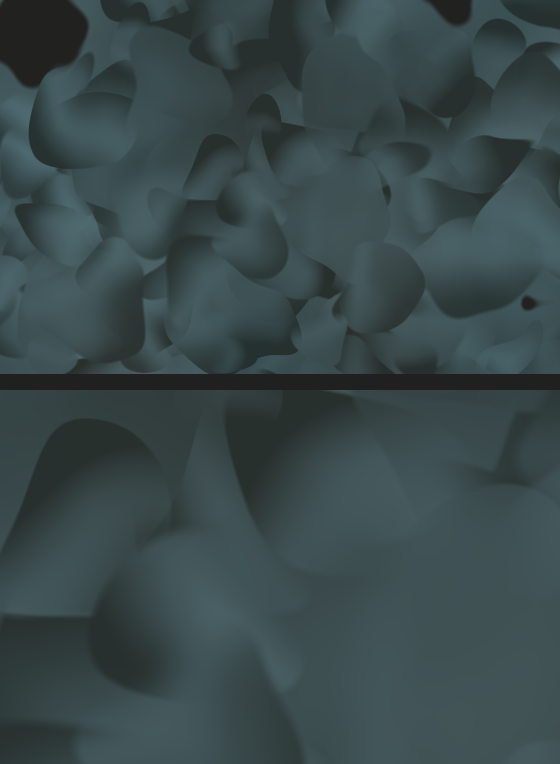
Top: the whole. Bottom: its middle third, enlarged.
Write a Shadertoy shader that draws this texture.

```glsl
// Soft overlapping teal petals with dim glowing bases and dark gaps at the border.

float hash(vec2 p) {
    vec3 q = fract(p.xyx * 0.1031);
    q += dot(q, q.yzx + 33.33);
    return fract((q.x + q.y) * q.z);
}

float noise(vec2 p) {
    vec2 i = floor(p), f = fract(p);
    f = f * f * (3.0 - 2.0 * f);
    return mix(mix(hash(i), hash(i + vec2(1, 0)), f.x),
               mix(hash(i + vec2(0, 1)), hash(i + vec2(1, 1)), f.x), f.y);
}

// Distance to the dark gaps between the outer petals
float gapDistance(vec2 p) {
    float d = length(p - vec2(0.09, 0.93)) - 0.14;
    d = min(d, length((p - vec2(1.2, 1.02)) * vec2(0.8, 1.0)) - 0.06);
    d = min(d, length(p - vec2(1.43, 0.2)) - 0.03);
    return min(d, length(p - vec2(0.02, 0.0)) - 0.025);
}

void mainImage(out vec4 fragColor, in vec2 fragCoord) {
    vec2 p = fragCoord / iResolution.y;
    float aspect = iResolution.x / iResolution.y;
    vec2 center = vec2(0.5 * aspect, 0.5);

    // Hazy ground behind the petals
    float light = 0.35 + 0.5 * noise(p * 5.0 + 3.0);
    vec2 wobble = vec2(noise(p * 14.0), noise(p * 14.0 + 40.0)) - 0.5;
    float cover = smoothstep(-0.01, 0.012, gapDistance(p + 0.08 * wobble));

    // Petals, painted from back to front
    for (int i = 0; i < 135; i++) {
        float id = float(i) + 1.0;
        vec2 spot = fract(id * vec2(0.7549, 0.5698) + 0.31);
        vec2 c = (spot * 1.16 - 0.08) * vec2(aspect, 1.0);
        vec2 outward = c - center;
        float size = mix(0.065, 0.185, pow(hash(vec2(id, 1.7)), 1.3))
                   * mix(1.2, 0.8, smoothstep(0.1, 0.75, length(outward)));
        if (gapDistance(c) < 0.7 * size) continue;

        // Local frame: y runs from the base to the tip
        float angle = atan(outward.y, outward.x) + 3.8 * (hash(vec2(id, 5.3)) - 0.5);
        vec2 tip = vec2(cos(angle), sin(angle));
        vec2 bend = vec2(noise(p * 7.0 + id * 7.1), noise(p * 7.0 - id * 4.3)) - 0.5;
        vec2 d = (p - c) / size + 0.85 * bend;
        vec2 q = vec2(dot(d, vec2(tip.y, -tip.x)), dot(d, tip));
        q.x /= mix(0.5, 1.3, hash(vec2(id, 9.1)));
        q.x *= 1.0 + 0.25 * q.y;

        // Crisp rim at the tip, faded base
        float rim = length(q) - 1.0;
        float blur = mix(0.003, 0.0085, pow(hash(vec2(id, 12.9)), 2.0)) / size;
        float mask = smoothstep(blur, -blur, rim);
        float fade = smoothstep(-0.95, -0.1, q.y);

        // Pale base, mostly dark tip
        float pale = 0.6 + 0.42 * hash(vec2(id, 17.3));
        float h = hash(vec2(id, 21.7));
        float dark = h < 0.72 ? 0.35 * h : 0.15 + 0.55 * h;
        float shade = smoothstep(-0.65, 0.75, q.y + 0.3 * rim + 0.3 * bend.x);
        float tone = mix(pale, dark, shade);
        light = mix(light, tone, 0.95 * mask * fade);
        cover = mix(cover, 1.0, mask * fade);
    }

    // Broad light: dim upper middle, brighter sides and foot
    light += 0.28 * (noise(p * 2.6 + 11.0) - 0.5);
    light -= 0.2 * smoothstep(0.5, 0.0, length(p - vec2(0.45 * aspect, 0.7)));
    light += 0.04 * (noise(p * vec2(24.0, 9.0)) - 0.5);
    light = 0.44 + 1.2 * (light - 0.5);

    // Teal ramp with a faint warm drift
    vec3 color = mix(vec3(0.15, 0.188, 0.183), vec3(0.30, 0.40, 0.423), clamp(light, 0.0, 1.1));
    color += vec3(0.018, -0.004, -0.012) * (noise(p * 3.0 + 27.0) - 0.4);
    color = mix(vec3(0.13, 0.13, 0.125), color, cover);
    fragColor = vec4(color, 1.0);
}
```
